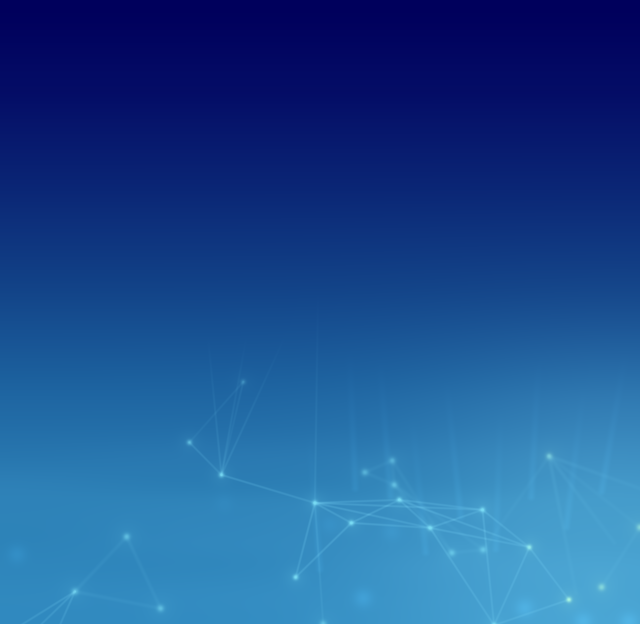
A Shadertoy shader for this background:

```glsl
// A deep blue gradient, navy above and sky blue below, with a web of glowing nodes.
// Anchor nodes are joined by a distance rule; long rays, blurred spots and drifting
// haze are layered over the gradient, brightest at the lower right.

const int NODE_COUNT = 12;
const vec2 BRIGHT_NODES[NODE_COUNT] = vec2[NODE_COUNT](
    vec2(.380, .388), vec2(.296, .291), vec2(.346, .239), vec2(.492, .194),
    vec2(.549, .162), vec2(.624, .199), vec2(.672, .154), vec2(.754, .183),
    vec2(.827, .123), vec2(.889, .039), vec2(.772, -.002), vec2(.462, .075));
const vec2 SOFT_NODES[NODE_COUNT] = vec2[NODE_COUNT](
    vec2(.858, .269), vec2(.940, .059), vec2(1.0, .155), vec2(.117, .052),
    vec2(.198, .140), vec2(.251, .025), vec2(.570, .243), vec2(.616, .223),
    vec2(.613, .262), vec2(.755, .119), vec2(.706, .114), vec2(.505, .0));

const vec3 LINE_COLOR = vec3(.42, .78, .93);
const vec3 NODE_COLOR = vec3(.48, .87, .96);

float hash(vec2 p) {
    return fract(sin(dot(p, vec2(127.1, 311.7))) * 43758.5453);
}

float valueNoise(vec2 p) {
    vec2 cell = floor(p), f = fract(p);
    f = f * f * (3.0 - 2.0 * f);
    float low = mix(hash(cell), hash(cell + vec2(1, 0)), f.x);
    float high = mix(hash(cell + vec2(0, 1)), hash(cell + vec2(1, 1)), f.x);
    return mix(low, high, f.y);
}

float gaussian(float d, float radius) {
    return exp(-d * d / (radius * radius));
}

// Vertical colour ramp; depth is 0 at the top and 1 at the bottom.
vec3 skyRamp(float depth) {
    vec3 c = mix(vec3(.0, .0, .36), vec3(.015, .05, .40), smoothstep(.0, .17, depth));
    c = mix(c, vec3(.04, .15, .46), clamp((depth - .15) / .155, 0.0, 1.0));
    c = mix(c, vec3(.07, .26, .53), clamp((depth - .305) / .155, 0.0, 1.0));
    c = mix(c, vec3(.11, .38, .62), clamp((depth - .46) / .15, 0.0, 1.0));
    c = mix(c, vec3(.18, .51, .72), clamp((depth - .61) / .19, 0.0, 1.0));
    return mix(c, vec3(.20, .55, .76), clamp((depth - .80) / .20, 0.0, 1.0));
}

// Line from a to b that fades to the given strength at b.
float ray(vec2 p, vec2 a, vec2 b, float width, float endStrength) {
    vec2 ab = b - a;
    float t = clamp(dot(p - a, ab) / dot(ab, ab), 0.0, 1.0);
    float d = length(p - a - ab * t);
    return (1.0 - smoothstep(0.0, width, d)) * mix(1.0, endStrength, t);
}

// x: links between nodes closer than reach, y: node discs with halos.
vec2 network(vec2 p, vec2 nodes[NODE_COUNT], vec2 scale, float reach, float width, float radius) {
    vec2 light = vec2(0.0);
    for (int i = 0; i < NODE_COUNT; i++) {
        vec2 a = nodes[i] * scale;
        float fade = 1.0 - .75 * smoothstep(.16, .42, nodes[i].y);
        float d = length(p - a);
        light.y += fade * (gaussian(d, radius) + .12 * gaussian(d, radius * 4.0));
        for (int j = i + 1; j < NODE_COUNT; j++) {
            vec2 b = nodes[j] * scale;
            if (distance(a, b) < reach)
                light.x += fade * ray(p, a, b, width, .8);
        }
    }
    return light;
}

// Blurred spots jittered inside a grid.
float blurredSpots(vec2 p, float cells) {
    float sum = 0.0;
    vec2 home = floor(p * cells);
    for (int k = 0; k < 9; k++) {
        vec2 cell = home + vec2(k % 3 - 1, k / 3 - 1);
        vec2 jitter = vec2(hash(cell), hash(cell + 17.3));
        float strength = step(.45, hash(cell + 41.7));
        sum += strength * gaussian(length(p * cells - cell - jitter), .13);
    }
    return sum;
}

void mainImage(out vec4 fragColor, in vec2 fragCoord) {
    vec2 uv = fragCoord / iResolution.xy;
    vec2 scale = vec2(iResolution.x / iResolution.y, 1.0);
    vec2 p = uv * scale;
    float pixel = 1.0 / iResolution.y;

    // Gradient, corner glow and horizontal haze
    vec3 color = skyRamp(1.0 - uv.y);
    float low = 1.0 - smoothstep(.1, .48, uv.y);
    color += vec3(.10, .11, .08) * gaussian(length((uv - vec2(.95, .06)) * vec2(1.0, 1.1)), .34);
    color += vec3(.03, .035, .03) * gaussian(length((uv - vec2(1.0, .33)) * vec2(1.0, 2.2)), .3);
    color += .022 * low * (valueNoise(uv * vec2(3.0, 22.0)) - .5);

    // Blurred depth layer
    color += LINE_COLOR * .07 * (1.0 - smoothstep(.0, .3, uv.y)) * blurredSpots(p, 9.0);
    for (int i = 0; i < 9; i++) {
        float id = float(i);
        vec2 foot = vec2(.50 + .055 * id, .08 + .18 * hash(vec2(id, 3.0)));
        vec2 tip = foot + vec2(.08 * hash(vec2(id, 7.0)) - .04, .22);
        color += LINE_COLOR * .035 * ray(p, foot * scale, tip * scale, .009, 0.0);
    }

    // Long rays: a fan from the left hub, a mast, and a fan from the right hub
    vec2 leftHub = BRIGHT_NODES[2] * scale, mast = BRIGHT_NODES[3] * scale;
    vec2 rightHub = SOFT_NODES[0] * scale;
    float thin = .0007 + 1.5 * pixel, rays = 0.0;
    for (int i = 0; i < 3; i++) {
        float id = float(i);
        rays += .16 * ray(p, leftHub, vec2(.325 + .06 * id, .46) * scale, thin, 0.0);
        rays += .13 * ray(p, rightHub, vec2(1.02 - .06 * id, .21 - .08 * id) * scale, thin * 1.8, .5);
        rays += .25 * ray(p, SOFT_NODES[3] * scale, vec2(.09 - .035 * id, -.01) * scale, thin, .7);
    }
    rays += .14 * ray(p, mast, vec2(.497, .53) * scale, thin, 0.0);
    rays += .18 * ray(p, mast, vec2(.505, .0) * scale, thin, .6);
    rays += .28 * ray(p, mast, BRIGHT_NODES[7] * scale, thin, .9);
    rays += .28 * ray(p, BRIGHT_NODES[5] * scale, BRIGHT_NODES[8] * scale, thin, 1.0);

    // Sharp and soft networks
    vec2 sharp = network(p, BRIGHT_NODES, scale, .19, thin, .0042);
    vec2 soft = network(p, SOFT_NODES, scale, .187, thin * 1.7, .0055);
    color = mix(color, LINE_COLOR, min(rays + .30 * sharp.x + .10 * soft.x, .75));
    vec3 nodeColor = mix(NODE_COLOR, vec3(.68, .98, .88), smoothstep(.78, .88, uv.x));
    color = mix(color, nodeColor, min(.85 * sharp.y + .5 * soft.y, 1.0));
    fragColor = vec4(clamp(color, 0.0, 1.0), 1.0);
}
```
